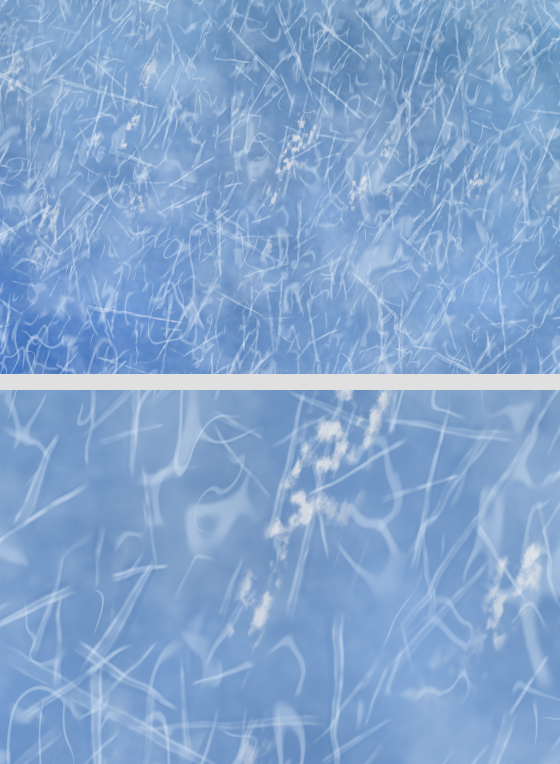
Top: the whole. Bottom: its middle third, enlarged.
Give the GLSL for this texture, as a WebGL 2 fragment shader.

```glsl
#version 300 es
precision highp float;
// Draws a sheet of blue ice with crossing needles, fine cracks and grainy frost.

uniform vec2 u_resolution;
out vec4 fragColor;

const float PI = 3.14159;
const float LEAN = 1.25; // favoured needle direction, in radians

float hash(vec2 p) {
    return fract(sin(dot(p, vec2(127.1, 311.7))) * 43758.5453);
}

float noise(vec2 p) {
    vec2 i = floor(p), f = fract(p);
    f = f * f * (3.0 - 2.0 * f);
    return mix(mix(hash(i), hash(i + vec2(1, 0)), f.x),
               mix(hash(i + vec2(0, 1)), hash(i + vec2(1, 1)), f.x), f.y);
}

float fbm(vec2 p) {
    float sum = 0.0, gain = 0.5;
    for (int i = 0; i < 5; i++) {
        sum += gain * noise(p);
        p = mat2(1.6, 1.2, -1.2, 1.6) * p + 7.3;
        gain *= 0.5;
    }
    return sum;
}

// Position along and across a direction.
vec2 toAxis(vec2 p, float angle) {
    vec2 dir = vec2(cos(angle), sin(angle));
    return vec2(dot(p, dir), dot(p, vec2(-dir.y, dir.x)));
}

float stroke(float dist, float width, float px) {
    return 1.0 - smoothstep(width * 0.3, width + px, abs(dist));
}

// Tapered translucent blade with one bright rim, one faint rim and a shadow.
float needle(vec2 q, float halfLen, float width, float seed, float px) {
    float t = q.x / halfLen;
    float wobble = noise(vec2(q.x * 45.0, seed * 91.0)) - 0.5;
    float y = q.y + wobble * 0.004;
    float w = width * (0.65 - 0.45 * t);
    float ends = 1.0 - smoothstep(0.75, 1.0, abs(t));
    float chips = noise(vec2(q.x * 110.0, q.y * 190.0) + seed * 57.0);
    float body = 1.0 - smoothstep(w - px, w + px, abs(y));
    float rims = stroke(y - w, 0.0015, px) + 0.45 * stroke(y + w, 0.0012, px);
    float shadow = stroke(y + w * 2.2, w, px);
    return ends * (body * (0.12 + 0.3 * chips) + rims * (0.15 + 0.75 * chips) - 0.1 * shadow);
}

// One randomly placed needle per cell; reach stays within the neighbours.
float needleLayer(vec2 p, float cell, float width, float density, float seed, float px) {
    vec2 home = floor(p / cell);
    float sum = 0.0;
    for (int j = -1; j <= 1; j++) {
        for (int i = -1; i <= 1; i++) {
            vec2 id = home + vec2(i, j);
            vec2 key = id + seed * 17.0;
            if (hash(key + 3.1) > density) continue;
            vec2 centre = (id + vec2(hash(key), hash(key + 5.7))) * cell;
            float spread = hash(key + 9.2) - 0.5;
            float angle = LEAN + spread * (hash(key + 1.4) < 0.5 ? 1.1 : PI);
            angle += hash(key + 6.6) < 0.5 ? PI : 0.0;
            float halfLen = cell * mix(0.35, 0.95, hash(key + 2.3));
            float w = width * mix(0.25, 1.0, hash(key + 4.8));
            float glow = mix(0.4, 1.1, hash(key + 8.5));
            sum += glow * needle(toAxis(p - centre, angle), halfLen, w, hash(key + 7.9), px);
        }
    }
    return sum;
}

// Broken curved hairlines along the mid level of warped noise.
float hairlines(vec2 p, float freq, float seed, float px) {
    vec2 q = toAxis(p, LEAN) * vec2(0.6, 1.2) * freq + seed;
    q += 1.3 * vec2(noise(q * 0.9 + 4.0), noise(q * 0.9 + 19.0));
    float line = stroke(noise(q) - 0.5, 0.0014 * freq, px * freq * 0.8);
    float gaps = smoothstep(0.46, 0.72, noise(p * freq * 0.9 + seed * 3.0));
    return line * gaps;
}

vec3 iceColour(vec2 uv, vec2 p) {
    vec3 low = mix(vec3(0.32, 0.51, 0.80), vec3(0.45, 0.61, 0.81), smoothstep(0.0, 0.6, uv.x));
    vec3 high = mix(vec3(0.46, 0.61, 0.78), vec3(0.41, 0.60, 0.76), uv.x);
    vec3 colour = mix(low, high, smoothstep(0.0, 0.85, uv.y));
    float centre = exp(-5.0 * dot(uv - vec2(0.55, 0.55), uv - vec2(0.55, 0.55)));
    colour = mix(colour, vec3(0.42, 0.555, 0.745), 0.65 * centre);
    return colour + 0.22 * (fbm(p * 4.5) - 0.48);
}

void main() {
    vec2 uv = gl_FragCoord.xy / u_resolution;
    vec2 p = gl_FragCoord.xy / u_resolution.y;
    float px = 1.0 / u_resolution.y;
    vec3 colour = iceColour(uv, p);

    // Milky haze and fine grain
    float haze = smoothstep(0.4, 0.75, fbm(p * 9.0 + 31.0));
    float light = 0.22 * haze + 0.22 * (fbm(p * 55.0) - 0.42);

    // Needles from long to short
    light += 0.75 * needleLayer(p, 0.24, 0.008, 0.85, 1.0, px);
    light += 0.75 * needleLayer(p + 0.07, 0.17, 0.007, 0.85, 2.0, px);
    light += 0.65 * needleLayer(p + 0.03, 0.11, 0.005, 0.75, 3.0, px);
    light += 0.50 * needleLayer(p + 0.05, 0.06, 0.003, 0.60, 4.0, px);

    // Curved cracks
    light += 0.42 * hairlines(p, 15.0, 2.0, px);
    light += 0.40 * hairlines(p, 24.0, 11.0, px);
    light += 0.32 * hairlines(p, 38.0, 23.0, px);
    light = light > 0.0 ? 1.0 - exp(-1.15 * light) : light * 0.6;
    colour = mix(colour, vec3(0.87, 0.92, 0.97), light);

    // Warm grainy frost in short leaning streaks
    vec2 q = toAxis(p, LEAN);
    float streaks = smoothstep(0.68, 0.88, noise(q * vec2(9.0, 24.0) + 40.0));
    float band = exp(-9.0 * (uv.y - 0.6) * (uv.y - 0.6));
    float grains = smoothstep(0.42, 0.72, fbm(q * vec2(60.0, 95.0)));
    colour = mix(colour, vec3(0.93, 0.92, 0.92), 0.8 * streaks * band * grains);

    fragColor = vec4(clamp(colour, 0.0, 1.0), 1.0);
}
```
